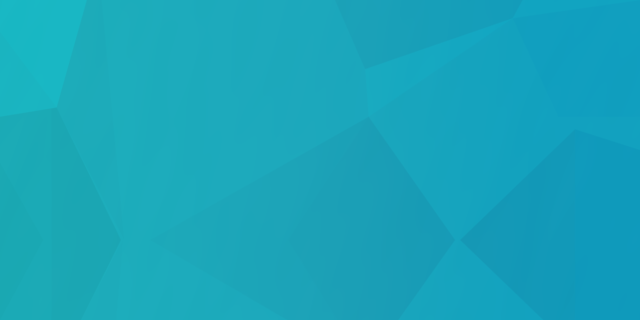
This background is drawn by a Shadertoy shader. Its source:

```glsl
// Low-poly teal backdrop: faint angular facets over a left-to-right gradient.
#define TEAL_LEFT   vec3(0.112, 0.684, 0.734)
#define TEAL_MIDDLE vec3(0.112, 0.658, 0.737)
#define BLUE_RIGHT  vec3(0.070, 0.632, 0.748)
#define SHADE       vec3(0.000, -0.022, -0.018)
#define GREEN_SHADE vec3(-0.006, -0.017, -0.022)
#define GLINT       vec3(-0.010, 0.024, 0.022)
#define STREAKS     0.005

// Smooth coverage of a convex quad in either winding; repeated corners are skipped.
float quad(vec2 p, vec2 a, vec2 b, vec2 c, vec2 d) {
    vec2 corners[4] = vec2[4](a, b, c, d);
    vec2 ab = b - a, ac = c - a;
    float winding = sign(ab.x * ac.y - ab.y * ac.x);
    float inside = 1e3;
    for (int i = 0; i < 4; i++) {
        vec2 edge = corners[(i + 1) % 4] - corners[i], q = p - corners[i];
        float len = length(edge);
        if (len > 1e-5) inside = min(inside, winding * (edge.x * q.y - edge.y * q.x) / len);
    }
    float soft = 0.9 / iResolution.y;
    return smoothstep(-soft, soft, inside);
}

float triangle(vec2 p, vec2 a, vec2 b, vec2 c) {
    return quad(p, a, b, c, a);
}

// Gradient noise
vec2 hashGradient(vec2 cell) {
    float angle = 6.2832 * fract(sin(dot(cell, vec2(127.1, 311.7))) * 43758.5);
    return vec2(cos(angle), sin(angle));
}

float gradientNoise(vec2 p) {
    vec2 cell = floor(p), f = p - cell, u = f * f * (3.0 - 2.0 * f), k = vec2(1.0, 0.0);
    float low = mix(dot(hashGradient(cell), f),
                    dot(hashGradient(cell + k.xy), f - k.xy), u.x);
    float high = mix(dot(hashGradient(cell + k.yx), f - k.yx),
                     dot(hashGradient(cell + k.xx), f - k.xx), u.x);
    return mix(low, high, u.y);
}

void mainImage(out vec4 fragColor, in vec2 fragCoord) {
    // Canvas spans 2 by 1 units.
    vec2 p = fragCoord / iResolution.xy * vec2(2.0, 1.0);

    // Background gradient
    vec3 color = mix(TEAL_LEFT, TEAL_MIDDLE, smoothstep(0.0, 1.1, p.x));
    color = mix(color, BLUE_RIGHT, smoothstep(0.9, 1.8, p.x));

    // Bright corner, upper left
    vec2 leftPeak = vec2(0.177, 0.664);
    color += GLINT * quad(p, vec2(-0.02, 1.02), vec2(0.277, 1.02), leftPeak, vec2(-0.02, 0.632));
    color += 0.5 * GLINT * quad(p, vec2(-0.02, 1.02), vec2(0.277, 1.02), leftPeak, vec2(-0.02, 0.928));

    // Left gem with its inner folds
    vec2 leftTip = vec2(0.378, 0.25);
    color += GREEN_SHADE * quad(p, vec2(-0.5, 0.553), leftPeak, leftTip, vec2(0.0, -0.506));
    color += 0.5 * GREEN_SHADE * triangle(p, vec2(-0.1, 0.67), vec2(0.135, 0.25), vec2(-0.1, -0.185));
    color += 0.5 * SHADE * quad(p, vec2(0.161, 0.661), leftPeak, leftTip, vec2(0.161, -0.184));

    // Slivers beside the gem
    color += 0.45 * SHADE * quad(p, vec2(0.277, 1.02), vec2(0.316, 1.02), vec2(0.388, 0.25), leftPeak);
    color += 0.35 * SHADE * triangle(p, vec2(0.384, 0.25), vec2(0.362, -0.02), vec2(0.243, -0.02));

    // Dark band at the top and the light wedge below it
    vec2 bandLeft = vec2(1.141, 0.784), bandRight = vec2(1.602, 0.943);
    vec2 kiteTop = vec2(1.152, 0.635);
    color += SHADE * quad(p, vec2(1.038, 1.02), vec2(1.644, 1.02), bandRight, bandLeft);
    color += 0.6 * GLINT * triangle(p, bandLeft, bandRight, kiteTop);

    // Central kite, darkening towards its right tip
    vec2 kiteRight = vec2(1.422, 0.25), kiteBottom = vec2(1.143, -0.143);
    float kite = quad(p, kiteTop, kiteRight, kiteBottom, vec2(0.469, 0.25));
    color += SHADE * kite * mix(0.5, 1.4, smoothstep(0.5, 1.4, p.x));
    color += 0.25 * SHADE * quad(p, kiteTop, kiteRight, kiteBottom, vec2(0.9, 0.25));

    // Blue panel and pale wedge, upper right
    color += vec3(-0.006, -0.010, 0.0)
        * quad(p, bandRight, vec2(2.1, 1.014), vec2(2.1, 0.635), vec2(1.745, 0.635));
    color += 0.4 * GLINT * quad(p, bandRight, vec2(1.644, 1.02), vec2(2.1, 1.02), vec2(2.1, 1.014));

    // Right gem, its far side bluer
    vec2 gemTop = vec2(1.797, 0.596), gemFar = vec2(2.6, 0.34), gemLow = vec2(2.6, -0.868);
    float gem = quad(p, vec2(1.438, 0.25), gemTop, gemFar, gemLow);
    color += SHADE * gem * mix(1.9, 1.4, smoothstep(1.45, 1.8, p.x));
    color += vec3(-0.010, 0.003, 0.012) * quad(p, gemTop, gemFar, gemLow, vec2(1.797, -0.095));

    // Faint slanted streaks
    vec2 slanted = vec2(p.x - 0.4 * p.y, p.y + 0.4 * p.x);
    color += STREAKS * gradientNoise(slanted * vec2(14.0, 3.0));

    fragColor = vec4(clamp(color, 0.0, 1.0), 1.0);
}
```
